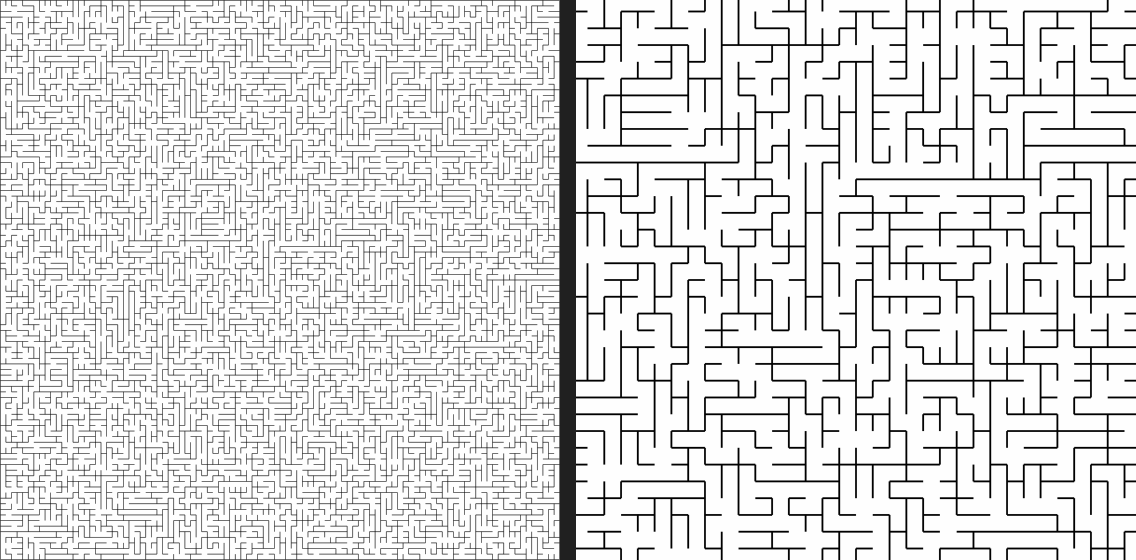
Left, the full canvas; right, a detail of the centre.
Give the GLSL for this pattern, as a Shadertoy shader.

```glsl
// Draws a dense square maze of thin black walls on white paper.

const int CELLS = 100;            // maze cells along each side
const float WALL = 0.108;         // wall thickness in cells
const float SOFTNESS = 1.1;       // filter width in pixels
const int WINDOW = 8;             // side of the search window in grid points
const vec3 PAPER = vec3(0.995);
const vec3 INK = vec3(0.0);

// Integer hash to [0, 1)
float hash(ivec2 p, uint salt) {
    uint h = uint(p.x + 512) * 0x9E37u + uint(p.y + 512) * 0x85EBCA6Bu + salt * 0xC2B2AE35u;
    h = (h ^ (h >> 16)) * 0x7FEB352Du;
    h = (h ^ (h >> 15)) * 0x846CA68Bu;
    h ^= h >> 16;
    return float(h >> 8) / 16777216.0;
}

float valueNoise(vec2 p, uint salt) {
    ivec2 i = ivec2(floor(p));
    vec2 f = fract(p);
    f = f * f * (3.0 - 2.0 * f);
    float low = mix(hash(i, salt), hash(i + ivec2(1, 0), salt), f.x);
    float high = mix(hash(i + ivec2(0, 1), salt), hash(i + ivec2(1, 1), salt), f.x);
    return mix(low, high, f.y);
}

// Costs of the wall pieces going right (x) and up (y) from a grid point.
// Smooth noise favours one direction locally, which makes longer corridors.
vec2 wallCosts(ivec2 v) {
    float lean = 0.8 * (valueNoise(vec2(v) / 2.5, 3u) - 0.5);
    vec2 cost = vec2(hash(v, 1u) + lean, hash(v, 2u) - lean);
    // The outer frame is always built, nothing lies beyond it
    if (v.y == 0 || v.y == CELLS) cost.x = -1.0;
    if (v.x == 0 || v.x == CELLS) cost.y = -1.0;
    bvec2 outside = bvec2(v.x < 0 || v.x > CELLS, v.y < 0 || v.y > CELLS);
    if (any(outside) || v.x == CELLS) cost.x = 9.0;
    if (any(outside) || v.y == CELLS) cost.y = 9.0;
    return cost;
}

// Spanning tree rule: a wall stands unless cheaper walls already join its ends
bool wallStands(ivec2 start, bool horizontal) {
    vec2 own = wallCosts(start);
    float limit = (horizontal ? own.x : own.y) - 0.00001;
    if (limit > 5.0) return false;
    if (limit < -0.9) return true;

    // One bit per grid point of the window, one integer per row
    uint right[WINDOW];
    uint up[WINDOW];
    uint reach[WINDOW];
    int mid = WINDOW / 2 - 1;
    for (int y = 0; y < WINDOW; y++) {
        right[y] = 0u;
        up[y] = 0u;
        reach[y] = y == mid ? 1u << mid : 0u;
        for (int x = 0; x < WINDOW; x++) {
            vec2 cost = wallCosts(start + ivec2(x, y) - mid);
            if (cost.x < limit) right[y] |= 1u << x;
            if (cost.y < limit) up[y] |= 1u << x;
        }
    }

    // Flood along cheaper walls, sweeping the rows up and down in turn
    ivec2 goal = ivec2(mid) + (horizontal ? ivec2(1, 0) : ivec2(0, 1));
    for (int sweep = 0; sweep < 12; sweep++) {
        for (int k = 0; k < WINDOW; k++) {
            int y = sweep % 2 == 0 ? k : WINDOW - 1 - k;
            uint row = reach[y];
            if (y > 0) row |= reach[y - 1] & up[y - 1];
            if (y < WINDOW - 1) row |= reach[y + 1] & up[y];
            for (int s = 0; s < 4; s++)
                row |= ((row & right[y]) << 1) | ((row >> 1) & right[y]);
            reach[y] = row;
        }
        if (((reach[goal.y] >> goal.x) & 1u) == 1u) return false;
    }
    return true;
}

// Share of a filter of the given width around x that lies in [from, to]
float coverage(float from, float to, float x, float width) {
    float lo = x - 0.5 * width, hi = x + 0.5 * width;
    return (clamp(to, lo, hi) - clamp(from, lo, hi)) / width;
}

// Ink of the two wall pieces that meet at a grid point along one axis
float wallInk(ivec2 v, bool horizontal, float along, float across, float width) {
    float band = coverage(-0.5 * WALL, 0.5 * WALL, across, width);
    if (band <= 0.0) return 0.0;
    float ahead = coverage(0.0, 1.0, along, width);
    float behind = coverage(-1.0, 0.0, along, width);
    ivec2 stride = horizontal ? ivec2(1, 0) : ivec2(0, 1);
    float ink = 0.0;
    if (ahead > 0.0 && wallStands(v, horizontal)) ink += ahead;
    if (behind > 0.0 && wallStands(v - stride, horizontal)) ink += behind;
    return band * ink;
}

void mainImage(out vec4 fragColor, in vec2 fragCoord) {
    // Grid coordinates, with room for the frame's thickness
    float span = float(CELLS) + WALL;
    vec2 p = fragCoord / iResolution.xy * span - 0.5 * WALL;
    float width = SOFTNESS * span / min(iResolution.x, iResolution.y);

    // Walls around the nearest grid point
    vec2 nearest = floor(p + 0.5);
    vec2 d = p - nearest;
    float flatInk = wallInk(ivec2(nearest), true, d.x, d.y, width);
    float tallInk = wallInk(ivec2(nearest), false, d.y, d.x, width);
    float ink = 1.0 - (1.0 - flatInk) * (1.0 - tallInk);
    fragColor = vec4(mix(PAPER, INK, ink), 1.0);
}
```
